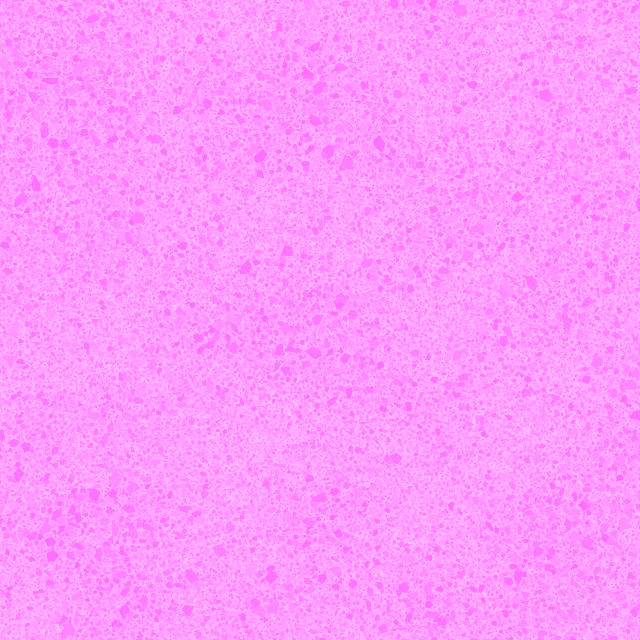
Write a Shadertoy shader that draws this texture.

```glsl
// Pink engineered stone: angular chips with pale rims packed in a fine speckled matrix.

const float TAU = 6.2831853;

// Tones are green levels; red and blue stay full.
const float MATRIX_TONE = 0.613;
const float DARK_CHIP   = 0.460;
const float LIGHT_CHIP  = 0.625;
const float RIM_LIFT    = 0.085;
const float PATCH_LIFT  = 0.050;

// Sizes in units of the canvas, counts per canvas side.
const int   LAYERS       = 6;
const float FINEST_CELLS = 190.0;
const float LAYER_RATIO  = 0.72;
const float CHIP_RADIUS  = 0.37;
const float RIM_WIDTH    = 0.0013;
const float EDGE_SOFT    = 0.0007;
const int   CHIP_SIDES   = 5;

// Integer hash: three values in 0..1 for a lattice cell.
vec3 hash3(vec3 cell) {
    uvec3 v = uvec3(ivec3(cell)) * 1664525u + 1013904223u;
    v.x += v.y * v.z; v.y += v.z * v.x; v.z += v.x * v.y;
    v ^= v >> 16u;
    v.x += v.y * v.z; v.y += v.z * v.x; v.z += v.x * v.y;
    return vec3(v >> 8u) / 16777216.0;
}

float valueNoise(vec2 p, float seed) {
    vec2 i = floor(p), f = fract(p);
    f = f * f * (3.0 - 2.0 * f);
    float a = hash3(vec3(i, seed)).x;
    float b = hash3(vec3(i + vec2(1, 0), seed)).x;
    float c = hash3(vec3(i + vec2(0, 1), seed)).x;
    float d = hash3(vec3(i + vec2(1, 1), seed)).x;
    return mix(mix(a, b, f.x), mix(c, d, f.x), f.y);
}

// Broad cloudy variation, centred on zero.
float patchiness(vec2 p) {
    return 0.5 * valueNoise(p * 6.0, 91.0) + 0.5 * valueNoise(p * 19.0, 92.0) - 0.5;
}

// Distance to an irregular convex polygon, cut by randomly placed sides.
float chipDistance(vec2 p, vec3 cell, float radius) {
    vec3 shape = hash3(cell + vec3(0, 0, 20));
    float turn = TAU * shape.x;
    float stretch = mix(0.95, 1.4, shape.y * shape.y);
    p = mat2(cos(turn), sin(turn), -sin(turn), cos(turn)) * p;
    p *= vec2(1.0 / stretch, stretch);
    float d = -1.0;
    for (int k = 0; k < CHIP_SIDES; k++) {
        vec3 side = hash3(cell + vec3(0, 0, 40 + 10 * k));
        float angle = TAU * (float(k) + 0.6 * side.x) / float(CHIP_SIDES);
        d = max(d, dot(p, vec2(cos(angle), sin(angle))) - radius * mix(0.6, 1.1, side.y));
    }
    return d;
}

// Lays one size of chips over the tone below it.
float addChips(float tone, vec2 p, int layer, float soft, float grain) {
    float scale = FINEST_CELLS * pow(LAYER_RATIO, float(layer));
    float size = float(layer) / float(LAYERS - 1);
    vec2 home = floor(p * scale);
    for (int y = -1; y <= 1; y++)
    for (int x = -1; x <= 1; x++) {
        vec2 id = home + vec2(x, y);
        vec3 place = hash3(vec3(id, layer));
        vec3 look = hash3(vec3(id, layer + 10));
        float chance = mix(0.85, 0.17, size) - 0.7 * patchiness(id / scale);
        if (look.x > chance) continue;

        vec2 local = p * scale - id - place.xy;
        float radius = CHIP_RADIUS * mix(0.7, 1.0, place.z);
        float d = chipDistance(local, vec3(id, layer), radius) / scale;

        float rim = exp(-max(d, 0.0) / RIM_WIDTH) * look.z;
        tone += RIM_LIFT * rim * smoothstep(0.74, 0.60, tone);

        float chipTone = mix(DARK_CHIP, LIGHT_CHIP, look.y) - 0.02 * size;
        chipTone += 0.035 * grain + 0.02 * local.x;
        tone = mix(tone, chipTone, smoothstep(soft, -soft, d));
    }
    return tone;
}

void mainImage(out vec4 fragColor, in vec2 fragCoord) {
    vec2 p = fragCoord / iResolution.y;
    float soft = max(EDGE_SOFT, 0.6 / iResolution.y);

    // Speckled matrix
    float grain = valueNoise(p * 310.0, 93.0) - 0.5;
    float crumbs = valueNoise(p * 140.0, 94.0) - 0.5;
    float tone = MATRIX_TONE + 0.20 * grain + 0.12 * crumbs;

    // Chips, from fine to coarse
    for (int layer = 0; layer < LAYERS; layer++) {
        tone = addChips(tone, p, layer, soft, grain);
    }

    // Cloudy patches
    tone += PATCH_LIFT * patchiness(p);
    fragColor = vec4(1.0, clamp(tone, 0.40, 0.80), 1.0, 1.0);
}
```
